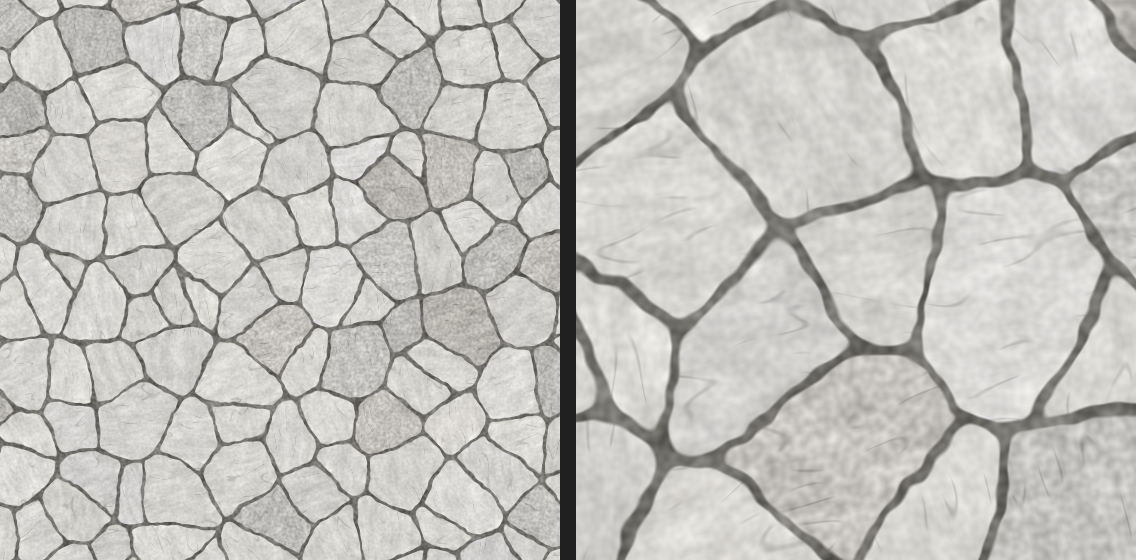
Left: the whole. Right: its middle third, enlarged.
Reproduce this texture procedurally as a Shadertoy shader.

```glsl
// Pale grey crazy paving: irregular split stones with narrow dark mortar joints.

const float STONES = 10.4;         // stone cells across the canvas
const float JITTER = 0.92;         // scatter of the stone centres
const float SIZE_SPREAD = 0.30;    // difference between large and small stones
const float CORNER_SHARPNESS = 32.0;
const float JOINT_HALF_WIDTH = 0.0029;
const float EDGE_SOFTNESS = 0.0012;
const float GREY_SHARE = 0.20;     // share of darker, rougher stones
const vec3 PALE_STONE = vec3(0.832, 0.830, 0.822);
const vec3 GREY_STONE = vec3(0.735, 0.728, 0.718);
const vec3 WARM_TINT = vec3(1.006, 0.998, 0.978);
const vec3 MORTAR = vec3(0.435, 0.430, 0.412);

vec3 hash3(vec2 p) {
    vec3 q = fract(vec3(p.xyx) * vec3(0.1031, 0.1030, 0.0973));
    q += dot(q, q.yxz + 33.33);
    return fract((q.xxy + q.yzz) * q.zyx);
}

float gradientNoise(vec2 p) {
    vec2 i = floor(p), f = fract(p);
    vec2 u = f * f * f * (f * (f * 6.0 - 15.0) + 10.0);
    vec4 corner;
    for (int k = 0; k < 4; k++) {
        vec2 o = vec2(k & 1, k >> 1);
        float a = 6.2832 * hash3(i + o + 57.0).x;
        corner[k] = dot(vec2(cos(a), sin(a)), f - o);
    }
    return 1.4 * mix(mix(corner.x, corner.y, u.x), mix(corner.z, corner.w, u.x), u.y);
}

float fbm(vec2 p) {
    float sum = 0.0, amplitude = 0.5;
    for (int i = 0; i < 4; i++) {
        sum += amplitude * gradientNoise(p);
        p = mat2(1.6, 1.2, -1.2, 1.6) * p + 7.3;
        amplitude *= 0.55;
    }
    return sum;
}

// Centre (xy) and size weight (z) of the stone in a grid cell
vec3 stoneSeed(vec2 cell) {
    vec3 h = hash3(cell + 131.0);
    return vec3(cell + 0.5 + JITTER * (h.xy - 0.5), SIZE_SPREAD * h.z);
}

// Weighted Voronoi: returns rounded distance to the joint, and the stone's cell
float stoneDistance(vec2 p, out vec2 stone) {
    vec2 base = floor(p);
    float nearest = 1e5;
    vec3 own = vec3(0.0);
    for (int y = -2; y <= 2; y++)
    for (int x = -2; x <= 2; x++) {
        vec2 cell = base + vec2(x, y);
        vec3 s = stoneSeed(cell);
        float power = dot(s.xy - p, s.xy - p) - s.z;
        if (power < nearest) { nearest = power; own = s; stone = cell; }
    }
    float sum = 1e-9;
    for (int y = -2; y <= 2; y++)
    for (int x = -2; x <= 2; x++) {
        if (x == 0 && y == 0) continue;
        vec3 s = stoneSeed(stone + vec2(x, y));
        float power = dot(s.xy - p, s.xy - p) - s.z;
        float border = 0.5 * (power - nearest) / max(length(s.xy - own.xy), 0.05);
        sum += exp(-CORNER_SHARPNESS * border);
    }
    return -log(sum) / CORNER_SHARPNESS;
}

// Cleft face of one stone: layered grain, fine pits, cracks and chips
vec3 stoneColor(vec2 uv, vec2 stone, float edge) {
    vec3 h = hash3(stone + 419.0);
    vec3 g = hash3(stone + 733.0);
    float rough = step(h.x, GREY_SHARE);
    float angle = (g.x < 0.5 ? 0.25 : 1.75) + 0.7 * (g.y - 0.5);
    vec2 along = vec2(cos(angle), sin(angle));
    vec2 q = vec2(dot(uv, along), dot(uv, vec2(-along.y, along.x))) + 9.0 * h.yz;
    q.y += 0.006 * gradientNoise(q * 22.0);

    float layers = fbm(q * vec2(18.0, 75.0));
    float pits = gradientNoise(uv * 190.0) + 0.6 * gradientNoise(uv * 105.0 + 3.0);
    float clouds = fbm(uv * 28.0 + 11.0 * g.xy);
    float ridge = gradientNoise(q * vec2(13.0, 46.0) + 5.0);
    float crack = (1.0 - smoothstep(0.0, 0.07, abs(ridge)))
                * smoothstep(0.05, 0.35, gradientNoise(q * 30.0 + 21.0));
    float chip = smoothstep(0.012, 0.0, edge) * gradientNoise(uv * 60.0 + 40.0);

    vec3 color = mix(PALE_STONE, GREY_STONE, rough * (0.6 + 0.4 * h.z));
    color *= mix(vec3(1.0), WARM_TINT, g.z);
    float relief = 0.05 * (h.y - 0.5) + 0.09 * layers + 0.07 * clouds
                 + mix(0.040, 0.085, rough) * pits - 0.10 * crack + 0.07 * chip;
    return color + relief;
}

void mainImage(out vec4 fragColor, in vec2 fragCoord) {
    vec2 uv = fragCoord / iResolution.y;
    float pixel = 1.0 / iResolution.y;

    // Hand-broken outlines: bend the cells a little
    vec2 p = uv * STONES;
    p += 0.07 * vec2(gradientNoise(p * 1.7), gradientNoise(p * 1.7 + 31.0));
    p += 0.022 * vec2(gradientNoise(p * 6.5 + 13.0), gradientNoise(p * 6.5 + 47.0));

    vec2 stone;
    float edge = stoneDistance(p, stone) / STONES;
    float halfWidth = JOINT_HALF_WIDTH * (1.0 + 0.45 * gradientNoise(uv * 32.0 + 70.0));
    float soft = max(EDGE_SOFTNESS, 0.75 * pixel);
    float face = smoothstep(-soft, soft, edge - halfWidth);

    // Sandy mortar with deeper shadowed stretches
    vec3 mortar = MORTAR + 0.13 * gradientNoise(uv * 38.0) + 0.10 * gradientNoise(uv * 170.0);
    vec3 color = mix(mortar, stoneColor(uv, stone, edge - halfWidth), face);
    fragColor = vec4(clamp(color, 0.0, 1.0), 1.0);
}
```
